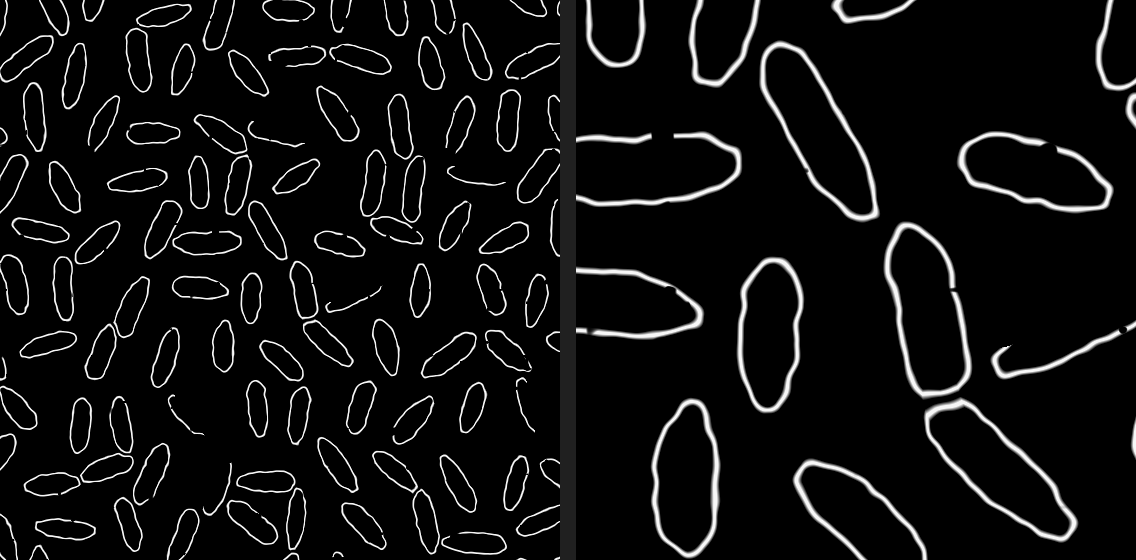
Left: the whole. Right: its middle third, enlarged.
Write a WebGL 1 fragment shader that draws this pattern.

```glsl
precision highp float;

uniform vec2 u_resolution;

const float CELLS = 9.6;
const vec3 BACKGROUND = vec3(0.0);
const vec3 LINE_COLOR = vec3(0.97);

vec2 hash2(vec2 p, float seed) {
  vec3 q = fract((p.xyx + seed * 7.13) * vec3(0.1031, 0.1030, 0.0973));
  q += dot(q, q.yzx + 33.33);
  return fract((q.xx + q.yz) * q.zy);
}

float valueNoise(vec2 p, float seed) {
  vec2 i = floor(p);
  vec2 f = fract(p);
  f = f * f * (3.0 - 2.0 * f);
  float low = mix(hash2(i, seed).x, hash2(i + vec2(1.0, 0.0), seed).x, f.x);
  float high = mix(hash2(i + vec2(0.0, 1.0), seed).x, hash2(i + 1.0, seed).x, f.x);
  return mix(low, high, f.y);
}

float smoothMax(float a, float b, float k) {
  float h = max(k - abs(a - b), 0.0) / k;
  return max(a, b) + h * h * k * 0.25;
}

// Jittered centre in cell units, with staggered rows
vec2 grainCentre(vec2 cell) {
  float stagger = mod(cell.y, 2.0) * 0.5 - 0.25;
  vec2 jitter = (hash2(cell, 1.0) - 0.5) * vec2(0.4, 0.46);
  return cell + 0.5 + jitter + vec2(stagger, 0.0);
}

// Turns a grain away from its closest neighbours, summed as doubled angles
float grainAngle(vec2 cell) {
  vec2 centre = grainCentre(cell);
  vec2 turn = (hash2(cell, 2.0) - 0.5) * 2.2;
  for (int j = -1; j <= 1; j++) {
    for (int i = -1; i <= 1; i++) {
      if (i == 0 && j == 0) continue;
      vec2 r = grainCentre(cell + vec2(float(i), float(j))) - centre;
      float m = dot(r, r);
      turn -= vec2(r.x * r.x - r.y * r.y, 2.0 * r.x * r.y) / (m * m * m);
    }
  }
  return 0.5 * atan(turn.y, turn.x);
}

// Flat-sided grain whose two ends taper by different lengths
float grainDistance(vec2 p, vec2 halfSize, vec2 tapers, float bend) {
  p.y += bend * (p.x * p.x - 0.001);
  float taper = p.x > 0.0 ? tapers.x : tapers.y;
  vec2 tip = vec2(halfSize.x, 0.005);
  vec2 normal = normalize(vec2(halfSize.y - tip.y, taper));
  vec2 q = abs(p);
  float chamfer = dot(q - tip, normal);
  float body = smoothMax(q.y - halfSize.y, chamfer, 0.006);
  return smoothMax(body, q.x - halfSize.x, 0.004);
}

// Signed distance in x, outline visibility in y
vec2 grain(vec2 p, vec2 cell) {
  float angle = grainAngle(cell);
  vec2 axis = vec2(cos(angle), sin(angle));
  vec2 local = p - grainCentre(cell) / CELLS;
  local = vec2(dot(local, axis), dot(local, vec2(-axis.y, axis.x)));

  vec2 halfSize = mix(vec2(0.045, 0.0152), vec2(0.060, 0.0190), hash2(cell, 3.0));
  vec2 tapers = mix(vec2(0.010), vec2(0.034), hash2(cell, 4.0));
  vec2 traits = hash2(cell, 5.0);
  float d = grainDistance(local, halfSize, tapers, (traits.x - 0.5) * 3.0);

  // A few grains lose most of one side
  float missing = step(0.94, traits.y) * step(0.0, local.y + local.x * 0.2);
  return vec2(d, 1.0 - missing);
}

void main() {
  float side = min(u_resolution.x, u_resolution.y);
  vec2 uv = gl_FragCoord.xy / side;

  // Slight unevenness of the contours
  vec2 wobble = vec2(valueNoise(uv * 95.0, 6.0), valueNoise(uv * 95.0, 7.0)) - 0.5;
  vec2 p = uv + wobble * 0.0032;

  // Two nearest grains
  vec2 nearest = vec2(1.0);
  float second = 1.0;
  vec2 home = floor(p * CELLS);
  for (int j = -1; j <= 1; j++) {
    for (int i = -1; i <= 1; i++) {
      vec2 g = grain(p, home + vec2(float(i), float(j)));
      second = min(second, max(g.x, nearest.x));
      if (g.x < nearest.x) nearest = g;
    }
  }

  // Crowded grains are trimmed along their common border
  float contour = abs(max(nearest.x, (nearest.x - second) * 0.5 + 0.0035));

  // Short and long breaks in the outline
  float shortBreaks = smoothstep(0.06, 0.10, valueNoise(uv * 85.0, 8.0));
  float longBreaks = smoothstep(0.05, 0.07, valueNoise(uv * 26.0, 9.0));

  float softness = max(0.0017, 0.8 / side);
  float ink = clamp((0.0023 - contour) / softness, 0.0, 1.0);
  ink *= nearest.y * shortBreaks * longBreaks;
  gl_FragColor = vec4(mix(BACKGROUND, LINE_COLOR, ink), 1.0);
}
```
